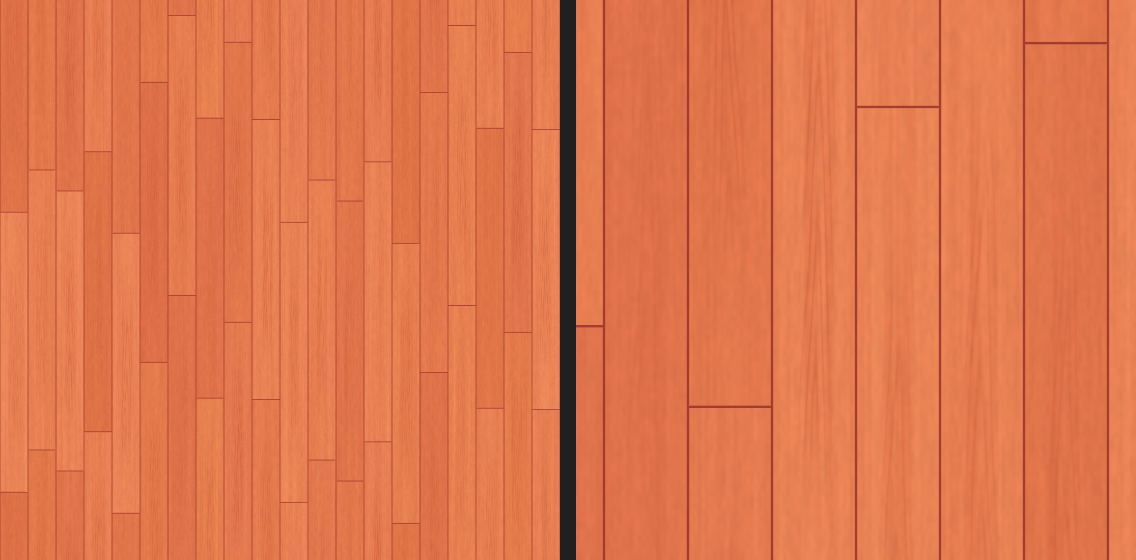
Left, the full canvas; right, a detail of the centre.
Reproduce this texture procedurally as a Shadertoy shader.

```glsl
const float COLUMNS = 20.0;
const float PLANKS_PER_COLUMN = 2.0;
const float SEAM_WIDTH = 0.0014;
const float HALF_SHIFT = 0.036;

const vec3 PALE = vec3(0.915, 0.535, 0.355);
const vec3 DEEP = vec3(0.845, 0.425, 0.280);
const vec3 AMBER = vec3(0.870, 0.480, 0.265);
const vec3 GRAIN = vec3(0.770, 0.340, 0.200);
const vec3 SEAM = vec3(0.600, 0.190, 0.170);

// Stagger of the end joints, in plank lengths
const float STAGGER[10] = float[10](
    0.758, 0.607, 0.682, 0.542, 0.833, 0.294, 0.055, 0.422, 0.151, 0.427);

float hash(vec2 p) {
    return fract(sin(dot(p, vec2(12.9898, 78.233))) * 43758.5453);
}

float noise(vec2 p) {
    vec2 i = floor(p);
    vec2 f = fract(p);
    f = f * f * (3.0 - 2.0 * f);
    return mix(mix(hash(i), hash(i + vec2(1.0, 0.0)), f.x),
               mix(hash(i + vec2(0.0, 1.0)), hash(i + vec2(1.0, 1.0)), f.x), f.y);
}

float jointOffset(float column) {
    return STAGGER[int(mod(column, 10.0))] + HALF_SHIFT * floor(column / 10.0);
}

// Long streaks running the length of a plank
float straightGrain(vec2 q, float seed) {
    float broad = noise(vec2(q.x * 8.0 + seed, q.y * 1.5 + seed));
    float narrow = noise(vec2(q.x * 24.0 + seed, q.y * 3.0));
    return 0.55 * broad + 0.45 * narrow;
}

// Nested pointed arches in the heart of a plank
float flameGrain(vec2 q, float seed) {
    float bend = (noise(vec2(q.y * 4.0, seed)) - 0.5) * 0.12;
    float x = q.x + bend;
    float rings = sqrt(x * x + 0.0006) * 13.0 + q.y * 5.0 + seed
                + noise(vec2(x * 10.0, q.y * 6.0 + seed)) * 0.5;
    float line = pow(0.5 + 0.5 * sin(6.2832 * rings), 3.0);
    float across = 1.0 - smoothstep(0.08, 0.28, abs(x));
    float along = smoothstep(0.08, 0.35, q.y) * (1.0 - smoothstep(0.65, 0.92, q.y));
    return (0.35 + 0.65 * line) * across * along;
}

vec3 plankTone(vec2 id) {
    float depth = pow(hash(id + 3.7), 1.6);
    float warmth = pow(hash(id + 9.1), 2.0);
    return mix(mix(PALE, DEEP, depth), AMBER, 0.55 * warmth);
}

float lineCoverage(float dist, float width, float pixel) {
    return clamp((0.5 * width - dist) / pixel + 0.5, 0.0, 1.0);
}

void mainImage(out vec4 fragColor, in vec2 fragCoord) {
    vec2 uv = fragCoord / iResolution.xy;
    vec2 pixel = 1.0 / iResolution.xy;

    // Plank layout
    float column = floor(uv.x * COLUMNS);
    float run = uv.y * PLANKS_PER_COLUMN + jointOffset(column);
    vec2 id = vec2(column, mod(floor(run), PLANKS_PER_COLUMN));
    vec2 q = vec2(fract(uv.x * COLUMNS) - 0.5, fract(run));
    float seed = 40.0 * hash(id + 1.3);

    // Wood colour and figure
    vec3 color = plankTone(id);
    float flame = flameGrain(q, seed) * mix(0.12, 0.42, hash(id + 5.9));
    color = mix(color, GRAIN, 0.36 * straightGrain(q, seed) + flame);

    // Fine fibres
    float fibre = noise(vec2(uv.x * 420.0, uv.y * 90.0)) - 0.5;
    float pores = noise(uv * vec2(500.0, 260.0) + 17.0) - 0.5;
    color *= 1.035 + 0.04 * fibre + 0.03 * pores;

    // Seams between planks
    float side = (0.5 - abs(q.x)) / COLUMNS;
    float end = (0.5 - abs(q.y - 0.5)) / PLANKS_PER_COLUMN;
    float sideSeam = lineCoverage(side, SEAM_WIDTH, pixel.x);
    float endSeam = lineCoverage(end, SEAM_WIDTH, pixel.y);
    color = mix(color, SEAM, 0.85 * max(sideSeam, endSeam));

    fragColor = vec4(color, 1.0);
}
```
